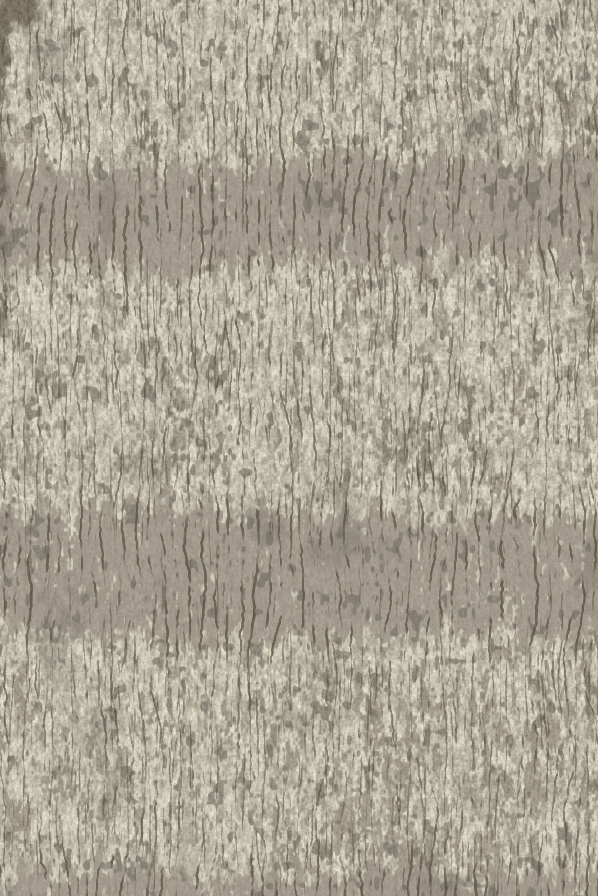
Reproduce this texture procedurally as a Shadertoy shader.

```glsl
// Weathered palm bark: pale flaking bands alternate with smoother grey-brown rings.
// Stretched value noise gives the flakes, blotches and grain; jittered columns
// of thin, broken, wavering lines give the vertical cracks.

const vec3 PALE      = vec3(0.83, 0.81, 0.74);
const vec3 CHALK     = vec3(0.70, 0.68, 0.615);
const vec3 RING      = vec3(0.635, 0.605, 0.55);
const vec3 GAP       = vec3(0.625, 0.597, 0.53);
const vec3 LICHEN    = vec3(0.46, 0.44, 0.395);
const vec3 CRACK     = vec3(0.36, 0.325, 0.26);
const vec3 DIRT      = vec3(0.34, 0.31, 0.25);

const float RING_COVER  = -0.24;  // flake bias inside the dark rings
const float BAND_COVER  = 0.15;   // flake bias inside the pale bands
const float EDGE_JAG    = 0.065;  // raggedness of the ring borders
const float MAIN_CRACKS = 49.0;   // columns across the width
const float FINE_CRACKS = 87.0;
const float GRAIN       = 0.34;

float hash(vec2 p) {
    vec3 q = fract(vec3(p.xyx) * 0.1031);
    q += dot(q, q.yzx + 33.33);
    return fract((q.x + q.y) * q.z);
}

float noise(vec2 p) {
    vec2 i = floor(p), f = fract(p);
    f = f * f * (3.0 - 2.0 * f);
    return mix(mix(hash(i), hash(i + vec2(1, 0)), f.x),
               mix(hash(i + vec2(0, 1)), hash(i + vec2(1, 1)), f.x), f.y);
}

float fbm(vec2 p) {
    float sum = 0.0, amp = 0.5;
    for (int i = 0; i < 4; i++) {
        sum += amp * noise(p);
        p = p * 2.03 + 17.7;
        amp *= 0.5;
    }
    return sum / 0.9375;
}

// Distance outside a dark ring with the given centre and half height.
float ringDistance(float y, float centre, float halfHeight) {
    return abs(y - centre) - halfHeight;
}

// Broken vertical cracks, one wavering line of uneven width in each column.
float cracks(vec2 p, float columns, float width, float breakLevel, float seed) {
    float x = p.x * columns + 1.2 * (noise(p * vec2(11.0, 8.0) + seed) - 0.5);
    float id = floor(x);
    float row = id * 7.31 + seed;
    float centre = 0.5 + 0.44 * (noise(vec2(row, p.y * 14.0)) - 0.5)
                       + 0.22 * (noise(vec2(row + 40.0, p.y * 48.0)) - 0.5)
                       + 0.12 * (noise(vec2(row + 60.0, p.y * 140.0)) - 0.5);
    float strength = 0.45 * noise(vec2(row + 90.0, p.y * 14.0))
                   + 0.35 * noise(vec2(row + 150.0, p.y * 50.0))
                   + 0.20 * noise(vec2(row + 210.0, p.y * 130.0));
    float open = smoothstep(breakLevel - 0.08, breakLevel + 0.22, strength);
    float dist = abs(fract(x) - centre) / columns;
    float soft = max(0.0014, 0.6 / iResolution.x);
    return open * (1.0 - smoothstep(width * open, width * open + soft, dist));
}

void mainImage(out vec4 fragColor, in vec2 fragCoord) {
    // Width is 1; depth runs downward from the top edge.
    vec2 p = vec2(fragCoord.x, iResolution.y - fragCoord.y) / iResolution.x;

    // Rings with gently bowed, column-wise ragged borders
    float bow = 0.035 * (noise(vec2(p.x * 4.0, p.y * 2.5 + 3.0)) - 0.5);
    float jag = 0.6 * noise(vec2(p.x * 85.0, p.y * 9.0))
              + 0.4 * noise(vec2(p.x * 22.0, p.y * 5.0 + 9.0)) - 0.5;
    float y = p.y + bow;
    float d = min(ringDistance(y, 0.358, 0.098),
              min(ringDistance(y, 0.962, 0.124), ringDistance(y, 1.54, 0.088)));
    d += EDGE_JAG * jag;
    float band = smoothstep(-0.012, 0.012, d);

    // Pale flakes: dense in the bands, sparse slivers in the rings
    float flake = 0.36 * noise(p * vec2(85.0, 22.0))
                + 0.32 * noise(p * vec2(150.0, 55.0) + 5.0)
                + 0.32 * noise(p * vec2(240.0, 140.0) + 11.0);
    float cover = mix(RING_COVER, BAND_COVER, smoothstep(-0.05, 0.015, d));
    cover += 0.24 * (fbm(p * vec2(7.0, 4.0) + 2.0) - 0.5);
    cover -= 0.06 * band * smoothstep(1.08, 1.2, p.y);
    cover -= 0.06 * band * smoothstep(0.5, 0.75, p.x);
    float paint = smoothstep(-0.08, 0.09, flake - 0.5 + cover);

    float tone = 0.5 * noise(p * vec2(120.0, 45.0) + 31.0)
               + 0.5 * noise(p * vec2(230.0, 150.0) + 37.0);
    vec3 chalk = mix(CHALK, PALE, smoothstep(0.2, 0.75, tone));
    vec3 color = mix(mix(RING, GAP, band), chalk, paint);

    // Small grey lichen spots and a few larger stains
    float spot = 0.55 * noise(p * vec2(62.0, 38.0) + 60.0)
               + 0.45 * noise(p * vec2(130.0, 85.0) + 8.0);
    float spotArea = 0.14 * (fbm(p * 4.0 + 21.0) - 0.5) + 0.03 * p.x;
    color = mix(color, LICHEN, 0.66 * smoothstep(0.69, 0.79, spot + spotArea));
    float stain = fbm(p * vec2(11.0, 9.0) + 44.0);
    color = mix(color, LICHEN, 0.32 * smoothstep(0.66, 0.76, stain));

    // Cracks, boldest in the rings and hair-fine in the bands
    float mainCrack = cracks(p, MAIN_CRACKS, mix(0.0013, 0.0009, band), mix(0.42, 0.47, band), 3.0);
    float fineCrack = cracks(p, FINE_CRACKS, 0.0006, mix(0.58, 0.47, band), 71.0);
    color = mix(color, CRACK, mix(0.78, 0.66, band) * mainCrack);
    color = mix(color, CRACK, 0.55 * fineCrack);

    // Dirt along the upper left edge and corner
    float corner = 1.0 - smoothstep(0.02, 0.11, length(p * vec2(0.8, 1.0)));
    float edge = (1.0 - smoothstep(0.0, 0.04, p.x)) * (1.0 - smoothstep(0.55, 0.75, p.y));
    float dirt = max(corner, 0.65 * edge) + 1.1 * (fbm(p * vec2(42.0, 22.0)) - 0.5);
    color = mix(color, DIRT, 0.7 * smoothstep(0.45, 0.9, dirt));

    // Fine fibrous grain, rougher on the pale bands
    float grain = 0.5 * noise(p * vec2(270.0, 130.0)) + 0.5 * noise(p * 400.0 + 13.0) - 0.5;
    color *= 1.0 + GRAIN * mix(0.5, 0.9, band) * grain;
    fragColor = vec4(clamp(color, 0.0, 1.0), 1.0);
}
```
